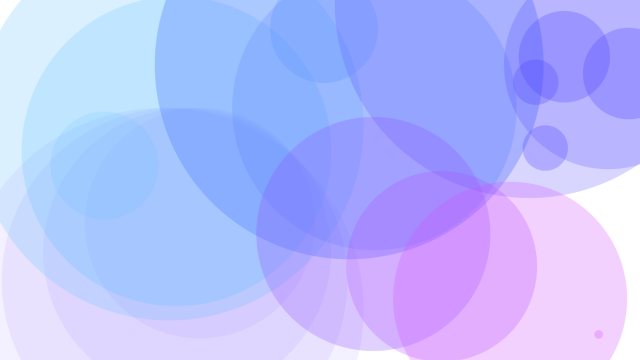
Write a Shadertoy shader that draws this background.

```glsl
// Translucent discs overlapping on white: a lavender fan at lower left, paired
// blue discs climbing to the right, a pink chain at lower right, small bubbles.
// Each family is a loop whose centres, radii and tints follow short formulas.

#define PAPER         vec3(1.0)
#define LAVENDER      vec3(0.60, 0.50, 1.0)
#define CYAN          vec3(0.36, 0.74, 1.0)
#define INDIGO        vec3(0.30, 0.26, 1.0)
#define VIOLET        vec3(0.55, 0.30, 1.0)
#define PINK          vec3(0.82, 0.30, 1.0)
#define FAN_ALPHA     0.12
#define BLUE_ALPHA    0.22
#define CHAIN_ALPHA   0.26
#define BUBBLE_ALPHA  0.28
#define EDGE_PIXELS   0.75

// Blend one flat, antialiased disc over the colour so far.
void disc(inout vec3 color, vec2 pos, vec2 center, float radius, vec3 tint, float alpha) {
    float edge = EDGE_PIXELS / iResolution.y;
    float coverage = 1.0 - smoothstep(-edge, edge, length(pos - center) - radius);
    color = mix(color, tint, alpha * coverage);
}

// Nested discs that shrink as they climb.
void lavenderFan(inout vec3 color, vec2 pos) {
    for (int i = 0; i < 4; i++) {
        float t = float(i);
        vec2 center = vec2(0.45, 0.14) + t * vec2(0.035, 0.08);
        disc(color, pos, center, 0.56 - 0.08 * t, LAVENDER, FAN_ALPHA);
    }
}

// Three pairs of a large and a smaller disc, turning from cyan to indigo.
void bluePairs(inout vec3 color, vec2 pos) {
    for (int i = 0; i < 6; i++) {
        float pair = float(i / 2);
        float inner = float(i % 2);
        vec2 center = vec2(0.47, 0.65) + pair * vec2(0.5, 0.17);
        center += inner * vec2(0.02 + 0.05 * pair * pair, -0.07 - 0.05 * pair);
        float radius = 0.54 - inner * (0.11 + 0.035 * pair * pair);
        float alpha = BLUE_ALPHA + 0.14 * (1.0 - inner) * pair * (2.0 - pair);
        disc(color, pos, center, radius, mix(CYAN, INDIGO, 0.5 * pair), alpha);
    }
}

// Descending chain, turning from violet to pink.
void pinkChain(inout vec3 color, vec2 pos) {
    for (int i = 0; i < 3; i++) {
        float t = float(i);
        vec2 center = vec2(1.037, 0.35) + t * vec2(0.19, -0.09);
        float radius = 0.295 + 0.03 * cos(3.1416 * t);
        disc(color, pos, center, radius, mix(VIOLET, PINK, 0.5 * t), CHAIN_ALPHA);
    }
}

// Two bubbles over the blues, a loose ring at upper right, and one dot.
void bubbles(inout vec3 color, vec2 pos) {
    for (int i = 0; i < 2; i++) {
        float t = float(i);
        vec2 center = vec2(0.29, 0.54) + t * vec2(0.61, 0.38);
        disc(color, pos, center, 0.15, mix(CYAN, INDIGO, 0.4 * t), 0.15 + 0.1 * t);
    }
    for (int i = 0; i < 4; i++) {
        float t = float(i);
        float angle = 4.4 - 1.4 * t;
        float reach = 0.115 + 0.065 * cos(2.0944 * t);
        vec2 center = vec2(1.57, 0.76) + reach * vec2(cos(angle), sin(angle));
        disc(color, pos, center, mix(0.063, 0.127, step(1.5, t)), INDIGO, BUBBLE_ALPHA);
    }
    disc(color, pos, vec2(1.663, 0.071), 0.012, PINK, BUBBLE_ALPHA);
}

void mainImage(out vec4 fragColor, in vec2 fragCoord) {
    vec2 pos = fragCoord / iResolution.y;
    vec3 color = PAPER;
    lavenderFan(color, pos);
    bluePairs(color, pos);
    pinkChain(color, pos);
    bubbles(color, pos);
    fragColor = vec4(color, 1.0);
}
```
